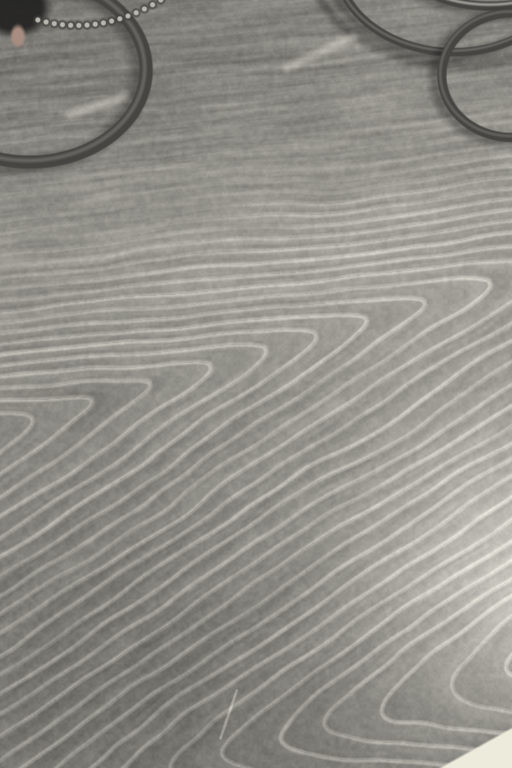
This texture is drawn by a Shadertoy shader. Its source:

```glsl
// Grey wood-grain tabletop with nested arches, soft glare and a few cables at the top.

float hash(vec2 p) {
    p = fract(p * vec2(0.1031, 0.1137));
    p += dot(p, p.yx + 33.33);
    return fract((p.x + p.y) * p.x * 7.31 + p.y * 19.7);
}

float noise(vec2 p) {
    vec2 i = floor(p), f = fract(p);
    f = f * f * (3.0 - 2.0 * f);
    return mix(mix(hash(i), hash(i + vec2(1, 0)), f.x),
               mix(hash(i + vec2(0, 1)), hash(i + vec2(1, 1)), f.x), f.y);
}

float softAbs(float x, float r) { return sqrt(x * x + r * r); }

float segment(vec2 p, vec2 a, vec2 b) {
    vec2 d = b - a;
    return length(p - a - d * clamp(dot(p - a, d) / dot(d, d), 0.0, 1.0));
}

float ellipseLine(vec2 p, vec2 centre, vec2 radii) {
    vec2 q = p - centre;
    float k = length(q / radii);
    return abs(k - 1.0) * k / max(length(q / (radii * radii)), 0.001);
}

// Ring phase: arches pointing right around one axis, folded back around a second.
float grainPhase(vec2 g) {
    float across = g.y > 0.0 ? g.y : 0.495 - softAbs(g.y + 0.495, 0.035);
    float spacing = g.y > 0.0 ? 0.0145 : 0.0225;
    float wobble = noise(g * vec2(5, 12) + 4.0) - 0.5 + 0.3 * noise(g * vec2(16, 35));
    return g.x / 0.078 + (softAbs(across, 0.017) - 0.017) / spacing + 0.9 * wobble;
}

// Soft shadow, dark sheath, then a lighter highlight along the middle.
float cable(float tone, vec2 p, vec2 centre, vec2 radii, float width, float shine) {
    float d = ellipseLine(p, centre, radii);
    float shade = ellipseLine(p + vec2(0.009, 0.004), centre, radii);
    tone *= 1.0 - 0.28 * smoothstep(width * 2.5, 0.0, shade);
    tone = mix(tone, 0.27, smoothstep(width + 0.0015, width - 0.0015, d));
    float core = ellipseLine(p + vec2(0.002, -0.002), centre, radii);
    return mix(tone, shine, 0.8 * smoothstep(width * 0.6, 0.0, core));
}

float glow(vec2 p, vec2 centre, vec2 size) {
    vec2 q = (p - centre) / size;
    return exp(-dot(q, q));
}

void mainImage(out vec4 fragColor, in vec2 fragCoord) {
    vec2 p = fragCoord / iResolution.y;
    p.x += 0.5 * (0.668 - iResolution.x / iResolution.y);

    // Grain frame: x along the arch axis, y across it
    vec2 o = p - vec2(0.124, 0.479);
    vec2 g = vec2(dot(o, vec2(0.959, 0.284)), dot(o, vec2(-0.284, 0.959)));
    float phase = grainPhase(g);
    float slope = length(vec2(dFdx(phase), dFdy(phase))) * iResolution.y;
    float ring = fract(phase);
    float ringDist = min(ring, 1.0 - ring) / max(slope, 8.0);
    float quiet = smoothstep(0.07, 0.24, g.y);

    // Broad lighting
    float tone = 0.535;
    tone += 0.20 * glow(p, vec2(0.69, 0.26), vec2(0.20, 0.17));
    tone += 0.07 * glow(p, vec2(0.45, 0.66), vec2(0.50, 0.17));
    tone += 0.04 * glow(p, vec2(0.60, 0.45), vec2(0.25, 0.30));
    tone -= 0.09 * glow(p, vec2(0.15, 0.08), vec2(0.30, 0.20));
    tone -= 0.07 * glow(p, vec2(0.05, 0.95), vec2(0.35, 0.16));

    // Pale ring lines with a darker band beside each
    float strength = 0.75 + 0.5 * noise(vec2(floor(phase + 0.5) * 3.7, g.x * 7.0));
    float line = smoothstep(0.0048, 0.0008, ringDist);
    tone += (1.0 - 0.85 * quiet) * (0.125 * strength * line + 0.05 * (ring - 0.6));
    tone += 0.03 * (noise(vec2(floor(phase) * 5.3, g.x * 4.0)) - 0.5);

    // Fibres following the rings, and fine mottling
    float fibre = noise(vec2(g.x * 11.0, phase * 2.3)) - 0.5;
    float fineFibre = noise(vec2(g.x * 35.0, phase * 5.0 + 9.0)) - 0.5;
    tone += (0.035 + 0.06 * quiet) * fibre + 0.045 * fineFibre;
    tone += 0.045 * (noise(p * 150.0) - 0.5) + 0.035 * (noise(p * 330.0) - 0.5);

    // Pale flecks in the quiet wood and one scratch
    float fleck = min(segment(p, vec2(0.375, 0.912), vec2(0.46, 0.952)),
                      segment(p, vec2(0.092, 0.851), vec2(0.165, 0.874)));
    tone += 0.13 * smoothstep(0.011, 0.0, fleck);
    float scratch = segment(p, vec2(0.288, 0.039), vec2(0.309, 0.101));
    tone += 0.16 * smoothstep(0.0028, 0.0005, scratch);

    // Cables and their loose shadows
    float shadow = ellipseLine(p, vec2(0.60, 1.05), vec2(0.195, 0.135));
    tone -= 0.13 * smoothstep(0.012, 0.0, shadow);
    tone = cable(tone, p, vec2(0.64, 1.06), vec2(0.12, 0.068), 0.006, 0.68);
    tone = cable(tone, p, vec2(0.592, 1.052), vec2(0.154, 0.12), 0.0055, 0.42);
    tone = cable(tone, p, vec2(0.667, 0.902), vec2(0.091, 0.081), 0.006, 0.40);
    tone = cable(tone, p, vec2(0.039, 0.909), vec2(0.152, 0.12), 0.0085, 0.42);

    // Dark corner clutter and bead chain
    tone = mix(tone, 0.12, 0.9 * smoothstep(0.4, 0.7, glow(p, vec2(0.02, 0.99), vec2(0.055, 0.045))));
    for (int i = 0; i < 16; i++) {
        float t = float(i) / 15.0;
        vec2 bead = vec2(0.05 + 0.16 * t, 0.974 - 0.045 * t + 0.071 * t * t);
        float d = length(p - bead);
        tone = mix(tone, 0.25, 0.7 * smoothstep(0.008, 0.004, d));
        tone = mix(tone, 0.72, smoothstep(0.0045, 0.002, d));
    }

    vec3 color = tone * vec3(1.01, 1.0, 0.955);
    float pinkBead = length((p - vec2(0.024, 0.953)) / vec2(0.8, 1.2));
    color = mix(color, vec3(0.66, 0.55, 0.50), smoothstep(0.015, 0.007, pinkBead));

    // Bright floor beyond the table edge
    float edge = (p.x - 0.573) * 0.555 - p.y;
    color = mix(color, vec3(0.93, 0.92, 0.86), smoothstep(-0.002, 0.003, edge));
    fragColor = vec4(clamp(color, 0.0, 1.0), 1.0);
}
```
